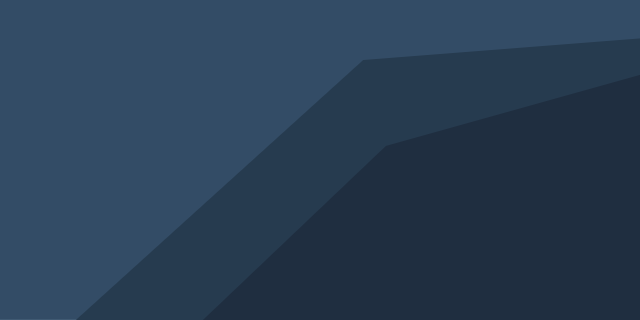
A WebGL 2 fragment shader for this background:

```glsl
#version 300 es
precision highp float;

uniform vec2 u_resolution;
out vec4 outColor;

const vec3 SKY = vec3(0.20, 0.30, 0.40);
const vec3 SLOPE = vec3(0.15, 0.23, 0.31);
const vec3 SHADE = vec3(0.12, 0.18, 0.25);
const vec3 RIM = vec3(0.36, 0.46, 0.56);

// Signed distance to the line from a to b, negative on its right side
float lineDistance(vec2 p, vec2 a, vec2 b) {
    vec2 along = normalize(b - a);
    return dot(p - a, vec2(-along.y, along.x));
}

// Region below two lines that meet at a peak
float ridgeDistance(vec2 p, vec2 foot, vec2 peak, vec2 end) {
    return max(lineDistance(p, foot, peak), lineDistance(p, peak, end));
}

// Smooth coverage of a shape, one pixel wide at its edge
float coverage(float dist, float pixel) {
    return clamp(0.5 - dist / pixel, 0.0, 1.0);
}

void main() {
    // Canvas height is one unit, width is stretched to two
    vec2 p = gl_FragCoord.xy / u_resolution * vec2(2.0, 1.0);
    float pixel = 1.0 / u_resolution.y;

    // Flat sky with a faint hairline along the bottom
    vec3 color = mix(SKY, RIM, 0.5 * coverage(p.y - 0.002, pixel));

    // Two nested ridges, back to front
    float back = ridgeDistance(p, vec2(0.237, 0.0), vec2(1.135, 0.8125), vec2(2.0, 0.880));
    float front = ridgeDistance(p, vec2(0.634, 0.0), vec2(1.206, 0.544), vec2(2.0, 0.766));
    color = mix(color, SLOPE, coverage(back, pixel));
    color = mix(color, SHADE, coverage(front, pixel));

    outColor = vec4(color, 1.0);
}
```
